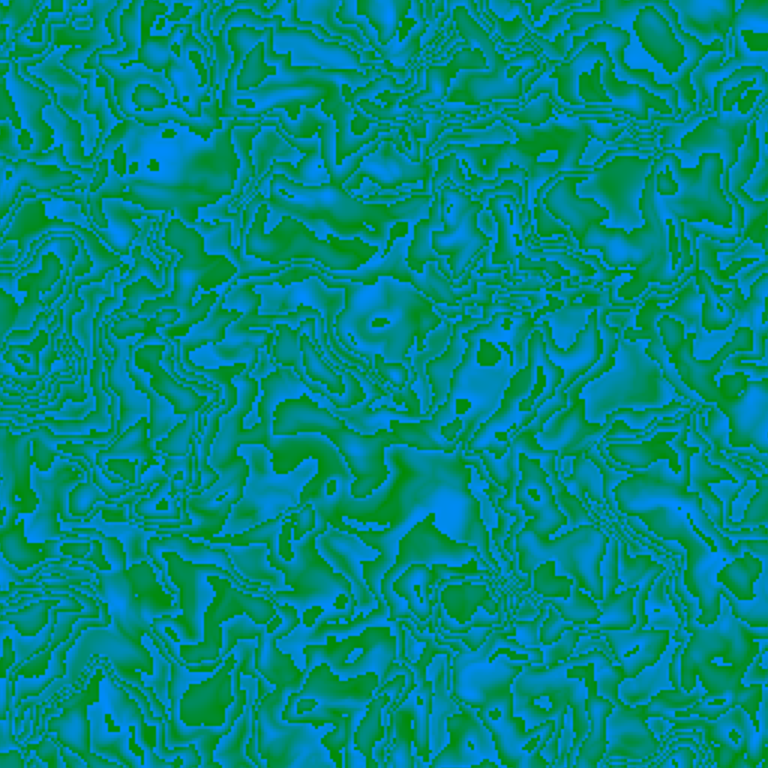
Give the GLSL for this texture, as a Shadertoy shader.

```glsl
// Green to blue contour bands of a warped, creased height field, on a fine grid.

vec2 randomGradient(vec2 cell) {
    vec3 p = fract(cell.xyx * vec3(0.1031, 0.1030, 0.0973));
    p += dot(p, p.yzx + 33.33);
    return 2.0 * fract((p.xx + p.yz) * p.zy) - 1.0;
}

// Gradient noise, about -0.7 to 0.7
float gradientNoise(vec2 p) {
    vec2 cell = floor(p);
    vec2 f = p - cell;
    vec2 blend = f * f * f * (f * (f * 6.0 - 15.0) + 10.0);
    vec2 e = vec2(0.0, 1.0);
    float a = dot(randomGradient(cell), f);
    float b = dot(randomGradient(cell + e.yx), f - e.yx);
    float c = dot(randomGradient(cell + e.xy), f - e.xy);
    float d = dot(randomGradient(cell + e.yy), f - e.yy);
    return mix(mix(a, b, blend.x), mix(c, d, blend.x), blend.y);
}

// Folded octaves give ravines with sharp creases
float turbulence(vec2 p, int octaves, float gain) {
    float height = 0.0;
    float amplitude = 1.0;
    for (int octave = 0; octave < octaves; octave++) {
        height += amplitude * abs(gradientNoise(p));
        p = p * 2.0 + vec2(11.37, 5.71);
        amplitude *= gain;
    }
    return height;
}

// Warping crowds the slopes in some places and flattens them in others
float terrainHeight(vec2 p) {
    p = p * 4.5 + 17.3;
    vec2 warp = vec2(turbulence(p + 31.7, 3, 0.5), turbulence(p + 73.1, 3, 0.5));
    return 10.5 * turbulence(p + 0.7 * warp, 3, 0.43);
}

// Each unit of height ramps from green to blue, then wraps
float bandBlue(vec2 gridCell, float gridSize) {
    return fract(terrainHeight((gridCell + 0.5) / gridSize));
}

void mainImage(out vec4 fragColor, in vec2 fragCoord) {
    const float gridSize = 256.0;
    vec2 gridPos = fragCoord / iResolution.y * gridSize - 0.5;
    vec2 cell = floor(gridPos);
    vec2 f = smoothstep(0.1, 0.9, gridPos - cell);

    // Blend neighbouring cells, leaving softly stepped edges
    vec2 e = vec2(0.0, 1.0);
    float lower = mix(bandBlue(cell, gridSize), bandBlue(cell + e.yx, gridSize), f.x);
    float upper = mix(bandBlue(cell + e.xy, gridSize), bandBlue(cell + e.yy, gridSize), f.x);
    float blue = mix(lower, upper, f.y);

    fragColor = vec4(0.0, 0.545, blue, 1.0);
}
```
